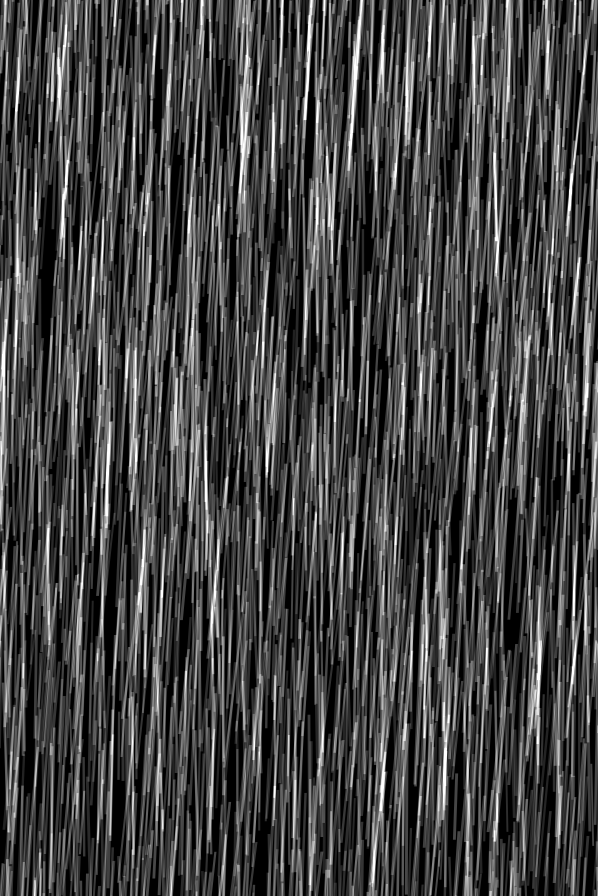
Reproduce this texture procedurally as a Shadertoy shader.

```glsl
// Dense grey rain: thin, blunt, nearly vertical streaks adding up over black.

#define LAYERS 23
#define CELL vec2(0.028, 0.25)          // one streak per cell and layer
#define LENGTH_RANGE vec2(0.07, 0.23)
#define WIDTH_RANGE vec2(0.0021, 0.0033)
#define GREY_RANGE vec2(0.13, 0.29)
#define MEAN_LEAN 0.04                  // sideways drift per unit of height
#define LEAN_SPREAD 0.10
#define EDGE_DENSITY 0.70               // share of streaks kept at the bottom

// Integer hash: three independent values in 0..1
vec3 hash3(ivec3 cell) {
    uvec3 v = uvec3(cell + 4096) * 1664525u + 1013904223u;
    v.x += v.y * v.z;
    v.y += v.z * v.x;
    v.z += v.x * v.y;
    v ^= v >> 16u;
    v.x += v.y * v.z;
    v.y += v.z * v.x;
    v.z += v.x * v.y;
    return vec3(v >> 8u) / 16777216.0;
}

float pick(vec2 range, float t) {
    return mix(range.x, range.y, t);
}

// Light of the streak that belongs to one cell, in sheared space
float streak(vec2 p, ivec2 cell, int layer, vec2 shift, float pixel) {
    vec3 place = hash3(ivec3(cell, layer));
    vec3 look = hash3(ivec3(cell, layer + 101));

    vec2 centre = (vec2(cell) + place.xy) * CELL;
    vec2 d = p - centre;
    float lean = LEAN_SPREAD * (place.z + look.z - 1.0);
    float halfLength = 0.5 * pick(LENGTH_RANGE, look.x);
    float halfWidth = 0.5 * pick(WIDTH_RANGE, fract(look.x * 37.0));

    // Box-filtered sides and ends
    float side = clamp((halfWidth - abs(d.x - lean * d.y)) / pixel + 0.5, 0.0, 1.0);
    float ends = clamp((halfLength - abs(d.y)) / pixel + 0.5, 0.0, 1.0);

    // Thin out the rain towards the bottom
    float height = centre.y - shift.y;
    float keep = mix(EDGE_DENSITY, 1.0, smoothstep(0.0, 0.25, height));
    float kept = step(fract(place.z * 53.0), keep);

    return kept * side * ends * pick(GREY_RANGE, look.y);
}

void mainImage(out vec4 fragColor, in vec2 fragCoord) {
    float pixel = 1.0 / iResolution.y;
    vec2 uv = fragCoord * pixel;
    uv.x -= MEAN_LEAN * uv.y;

    float light = 0.0;
    for (int layer = 0; layer < LAYERS; layer++) {
        // Shift each layer so that the cell borders never line up
        vec2 shift = hash3(ivec3(layer, 7, 211)).xy * CELL;
        vec2 p = uv + shift;
        ivec2 corner = ivec2(floor(p / CELL - 0.5));

        // The four nearest cells hold every streak that can reach here
        for (int i = 0; i < 4; i++) {
            ivec2 cell = corner + ivec2(i & 1, i >> 1);
            light += streak(p, cell, layer, shift, pixel);
        }
    }

    fragColor = vec4(vec3(min(light, 1.0)), 1.0);
}
```
